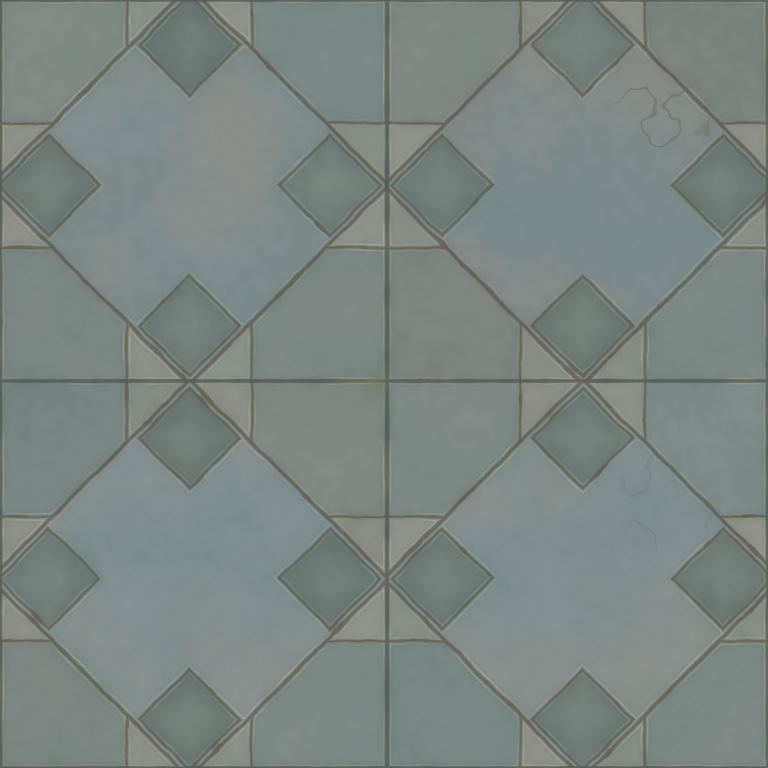
This pattern is drawn by a Shadertoy shader. Its source:

```glsl
// Worn grey-green floor tiles: two by two, each a notched octagon with four diamonds.

float hash(vec2 p) {
    vec3 q = fract(p.xyx * vec3(0.1031, 0.103, 0.0973));
    q += dot(q, q.yzx + 33.33);
    return fract((q.x + q.y) * q.z);
}

vec2 gradient(vec2 cell) {
    float angle = 6.2832 * hash(cell + 50.0);
    return vec2(cos(angle), sin(angle));
}

float noise(vec2 p) {
    vec2 i = floor(p), f = fract(p);
    vec2 u = f * f * f * (f * (f * 6.0 - 15.0) + 10.0);
    vec2 o = vec2(0, 1);
    return mix(mix(dot(gradient(i), f), dot(gradient(i + o.yx), f - o.yx), u.x),
               mix(dot(gradient(i + o), f - o), dot(gradient(i + 1.0), f - 1.0), u.x), u.y);
}

float fbm(vec2 p) {
    float sum = 0.0, gain = 1.0;
    for (int i = 0; i < 4; i++) {
        sum += gain * noise(p);
        p = p * 2.03 + 17.3;
        gain *= 0.5;
    }
    return sum;
}

// Soft line of given half width around distance zero
float line(float d, float halfWidth, float soft) {
    return 1.0 - smoothstep(halfWidth - soft, halfWidth + soft, abs(d));
}

void mainImage(out vec4 fragColor, in vec2 fragCoord) {
    vec2 uv = fragCoord / iResolution.xy;
    float soft = max(0.0012, 0.75 / min(iResolution.x, iResolution.y));

    // Tile cell and hand-cut wobble of the edges
    vec2 cell = step(0.504, uv);
    vec2 wobble = vec2(fbm(uv * 23.0), fbm(uv * 23.0 + 40.0));
    vec2 p = uv - 0.5025 - (cell - 0.5) * 0.512 + 0.002 * wobble;

    // Eightfold symmetry: distance along the main axis and across it
    vec2 q = abs(p);
    float along = max(q.x, q.y), across = min(q.x, q.y);
    float diamond = (abs(along - 0.183) + across - 0.066) * 0.7071;
    float diagonal = (along + across - 0.259) * 0.7071;
    float strip = across - 0.081;
    vec2 border = min(abs(uv - 0.504), min(uv, 1.0 - uv)) + 0.0008 * wobble;
    float seam = min(border.x, border.y * 1.25);

    // Which piece, and a random tint for each one
    vec2 side = sign(p);
    vec2 axis = q.x > q.y ? vec2(side.x, 0) : vec2(0, side.y);
    vec2 key = vec2(0);
    float cloud = fbm(uv * 5.0 + 3.0 * cell);
    vec3 color = mix(vec3(0.485, 0.548, 0.555), vec3(0.53, 0.55, 0.535),
                     smoothstep(-0.45, 0.65, cloud));
    if (diamond < 0.0) {
        key = axis;
        color = vec3(0.435, 0.482, 0.463) + 0.025 * smoothstep(-0.01, -0.04, diamond);
    } else if (diagonal > 0.0) {
        bool triangle = strip < 0.0;
        key = side + (triangle ? 3.0 * axis : vec2(0));
        float tint = hash(key * 3.7 + cell * 11.0 + 20.0);
        color = triangle ? mix(vec3(0.53, 0.56, 0.53), vec3(0.555, 0.565, 0.54), tint)
                         : mix(vec3(0.50, 0.525, 0.503), vec3(0.48, 0.538, 0.53), tint);
    }
    color += 0.025 * (hash(key * 5.3 + cell * 7.0 + 30.0) - 0.5);

    // Mottled glaze
    color += vec3(0.025, 0.012, 0.014) * fbm(uv * 9.0 + 8.0);
    color += 0.012 * fbm(uv * 45.0);

    // Joints: diagonals, short dividers, diamonds
    float divider = max(abs(strip), -diagonal);
    float joint = min(min(abs(diagonal), divider + 0.0007), abs(diamond) + 0.0009);
    float nearest = min(joint, seam);
    float wear = fbm(uv * 14.0 + 60.0);

    // Broken pale rims and soft grime beside the joints
    color -= vec3(0.05, 0.055, 0.065) * exp(-nearest * 190.0);
    float rim = line(nearest - 0.0047, 0.0008, soft);
    color += vec3(0.10, 0.105, 0.085) * rim * smoothstep(-0.45, 0.5, wear);

    // Dark grout, thicker where the edge has chipped
    float chip = 0.0016 * smoothstep(0.1, 0.7, fbm(uv * 30.0 + 5.0));
    float grout = line(joint, 0.002 + chip, soft) * (0.82 - 0.25 * wear);
    color = mix(color, vec3(0.385, 0.38, 0.325), clamp(grout, 0.0, 1.0));
    vec3 seamColor = mix(vec3(0.33, 0.37, 0.35), vec3(0.40, 0.40, 0.33),
                         smoothstep(-0.2, 0.5, wear));
    color = mix(color, seamColor, 0.9 * line(seam, 0.0026 + 0.5 * chip, soft));

    // Hairline cracks in the right-hand octagons
    float crackArea = cell.x * (0.45 + 0.55 * cell.y) * smoothstep(0.085, 0.045, distance(p, vec2(0.11, 0.10)));
    crackArea *= step(diagonal, 0.0) * step(0.0, diamond);
    float crack = line((noise(uv * 13.0 + 4.0) + 0.12 * noise(uv * 60.0)) * 0.06, 0.0008, soft);
    color = mix(color, vec3(0.41, 0.42, 0.37), 0.65 * crack * crackArea);

    // Ochre stain beside the central crossing
    float stain = smoothstep(0.022, 0.006, distance(uv, vec2(0.491, 0.501)) + 0.008 * wobble.x);
    color = mix(color, vec3(0.46, 0.48, 0.36), 0.55 * stain);

    fragColor = vec4(color, 1.0);
}
```
